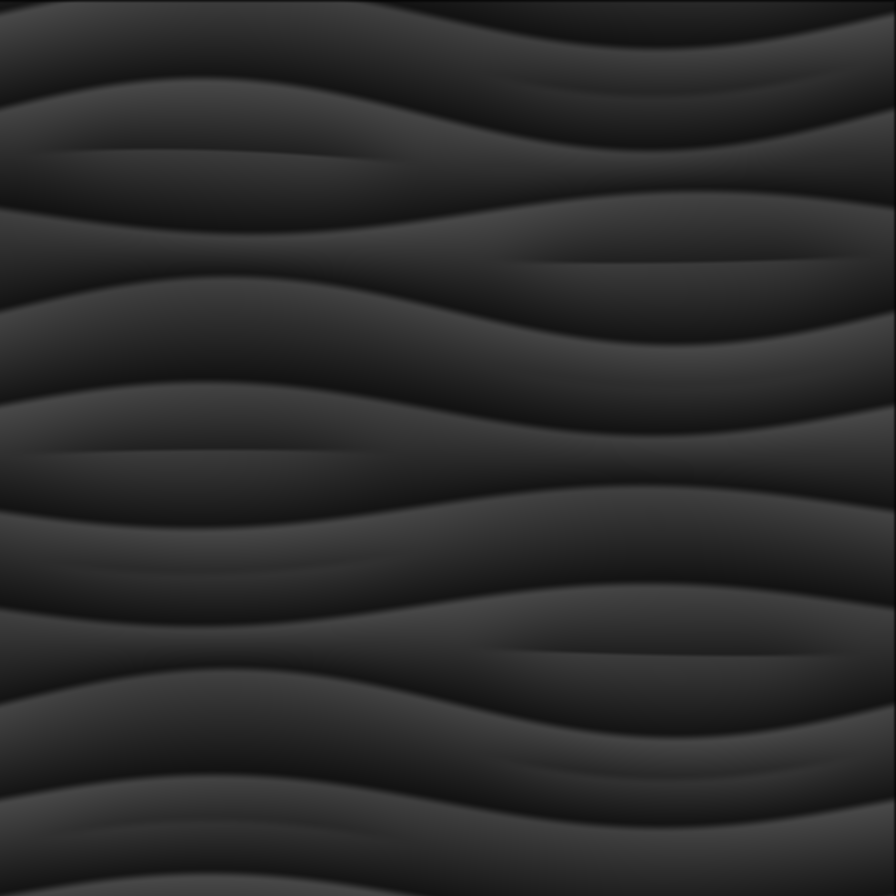
A WebGL 1 fragment shader for this texture:

```glsl
precision highp float;
// Dark sculpted panel of stacked horizontal waves, lit from above.
// Each wave is a vertical ramp between two sine edges; wide or chosen
// stretches get a second crease. Waves are painted from top to bottom.

uniform vec2 u_resolution;

const float PITCH = 0.1095;
const float TAU = 6.2831853;
const float CREASE = 0.46;
const float LIT = 0.275;
const float SHADOW = 0.065;

float hash(float n) {
  float p = fract(n * 0.1031 + 0.37);
  p *= p + 33.33;
  p *= p + p;
  return fract(p);
}

// Depth below the top of the upper edge of wave i at position x.
float waveEdge(float i, float x) {
  bool sagsLeft = cos(1.8 * (i - 2.0)) > 0.0 && i < 8.5;
  float swing = sagsLeft ? 0.024 : -0.025 - 0.017 * hash(i + 4.0);
  float phase = 0.5 * (hash(i + 17.0) - 0.5);
  return 0.019 + PITCH * i + swing * sin(TAU * x + phase);
}

// Brightness of wave i, from its lit crest to its shaded foot.
float waveShade(float i, float x, float depth, float top) {
  float thickness = max(waveEdge(i + 1.0, x) - top, 0.02);
  float t = clamp((depth - top) / thickness, 0.0, 1.0);
  float plain = mix(LIT, SHADOW, t);

  // Two shorter ramps meeting at a crease
  float above = mix(LIT, 0.115, min(t / CREASE, 1.0));
  float below = mix(0.225, SHADOW, max(t - CREASE, 0.0) / (1.0 - CREASE));
  float lens = smoothstep(0.115, 0.165, thickness);
  float blur = mix(0.007, 0.003, lens) / thickness;
  float creased = mix(above, below, smoothstep(-blur, blur, t - CREASE));

  // Creases open in wide lenses, and faintly on one side of other waves
  float side = hash(i + 31.0) > 0.5 ? 1.0 : -1.0;
  float faint = 0.65 * hash(i + 53.0) * smoothstep(0.1, 0.9, side * sin(TAU * x));
  faint *= smoothstep(0.06, 0.1, thickness);
  return mix(plain, creased, max(lens, faint));
}

void main() {
  vec2 uv = gl_FragCoord.xy / u_resolution;
  float depth = 1.0 - uv.y;

  // Each wave overlaps the foot of the one above it
  float grey = SHADOW;
  for (int k = -1; k < 10; k++) {
    float i = float(k);
    float top = waveEdge(i, uv.x);
    float cover = smoothstep(-0.007, 0.006, depth - top);
    grey = mix(grey, waveShade(i, uv.x, depth, top), cover);
  }

  // Slow drift of the light, then the thin dark rim at top and right
  grey *= 1.0 + 0.06 * sin(TAU * (uv.x + 2.3 * uv.y));
  float rim = min(depth, 1.0 - uv.x);
  grey *= mix(0.3, 1.0, smoothstep(0.0, 0.004, rim));
  gl_FragColor = vec4(vec3(grey), 1.0);
}
```
